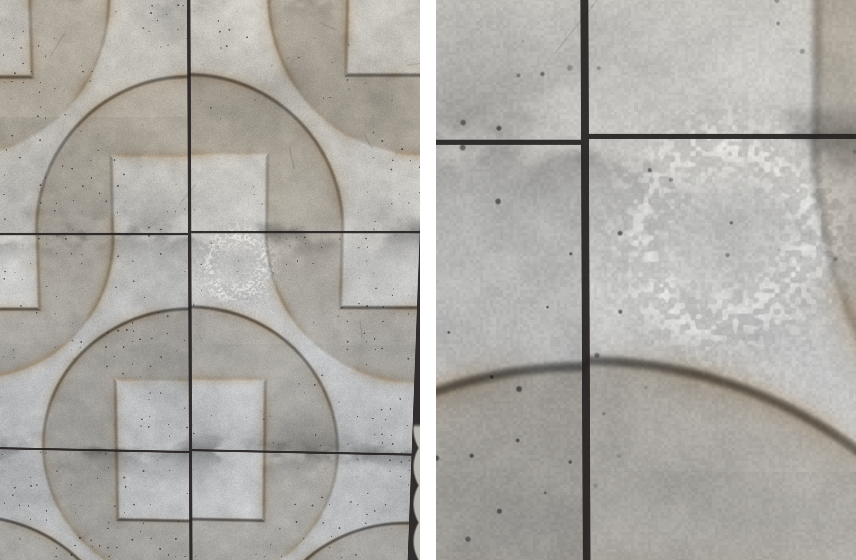
Left, the full canvas; right, a detail of the centre.
Write a Shadertoy shader that draws this pattern.

```glsl
const float DISC_RADIUS = 0.667;
const float SQUARE_SIDE = 0.335;
const float BEVEL = 0.010;

float hash(vec2 p) {
    vec3 q = fract(vec3(p.xyx) * 0.1031);
    q += dot(q, q.yzx + 33.33);
    return fract((q.x + q.y) * q.z);
}

float noise(vec2 p) {
    vec2 i = floor(p), f = fract(p);
    f = f * f * (3.0 - 2.0 * f);
    return mix(mix(hash(i), hash(i + vec2(1, 0)), f.x),
               mix(hash(i + vec2(0, 1)), hash(i + vec2(1, 1)), f.x), f.y);
}

float fbm(vec2 p) {
    float sum = 0.0, amp = 0.5;
    for (int i = 0; i < 5; i++) {
        sum += amp * noise(p);
        p = mat2(1.6, 1.2, -1.2, 1.6) * p + 7.3;
        amp *= 0.5;
    }
    return sum;
}

// Canvas to tile units: x from the central joint, y in rows going down
vec2 tileSpace(vec2 p) {
    float depth = 1.0 - p.y;
    float u = (p.x - 0.337 - 0.004 * depth) / (0.427 - 0.041 * depth);
    depth += 0.0035 * step(0.0, u) - 0.008 * u * smoothstep(0.5, 0.8, depth);
    float s = depth - 0.418;
    return vec2(u, 1.0 + s * (2.454 + 0.295 * s));
}

// Folds both decorated corners of a tile onto the origin
vec2 cornerSpace(vec2 t) {
    vec2 c = vec2(abs(t.x), fract(t.y));
    if (t.y < 2.0) c.y = 1.0 - c.y;
    return c.x + c.y > 1.0 ? 1.0 - c : c;
}

float discDist(vec2 k) { return length(k) - DISC_RADIUS; }
float squareDist(vec2 k) { return max(k.x, k.y) - SQUARE_SIDE; }

// Sunken quarter disc holding a raised square
float relief(vec2 p) {
    vec2 k = cornerSpace(tileSpace(p));
    return smoothstep(-BEVEL, BEVEL, discDist(k))
         + 1.0 - smoothstep(-BEVEL, BEVEL, squareDist(k));
}

vec2 reliefSlope(vec2 p, float e) {
    return vec2(relief(p + vec2(e, 0)) - relief(p - vec2(e, 0)),
                relief(p + vec2(0, e)) - relief(p - vec2(0, e)));
}

float pores(vec2 p, float scale) {
    vec2 id = floor(p * scale);
    vec2 centre = 0.25 + 0.5 * vec2(hash(id + 3.1), hash(id + 8.7));
    float radius = 0.03 + 0.09 * hash(id + 5.5);
    float d = length(fract(p * scale) - centre);
    return step(0.8, hash(id)) * (1.0 - smoothstep(radius * 0.5, radius + 0.05, d));
}

float scratches(vec2 p, float width) {
    float sum = 0.0;
    for (float i = 0.0; i < 9.0; i++) {
        vec2 a = vec2(0.75 * hash(vec2(i, 1.0)), hash(vec2(i, 2.0)));
        vec2 b = (vec2(hash(vec2(i, 3.0)), hash(vec2(i, 4.0))) - 0.5) * 0.1;
        float along = clamp(dot(p - a, b) / dot(b, b), 0.0, 1.0);
        sum += 1.0 - smoothstep(0.0, width, length(p - a - b * along));
    }
    return sum;
}

// Pale worn ring of grains
float scuff(vec2 p, vec2 centre, float radius) {
    float ring = abs(length(p - centre) - radius + 0.03 * (fbm(p * 30.0) - 0.5));
    return exp(-ring * 55.0) * smoothstep(0.4, 0.75, noise(p * 320.0));
}

vec3 concrete(vec2 p, vec2 t, vec2 k) {
    float px = 1.0 / iResolution.y;
    vec2 tile = floor(t);
    bool upperHalf = fract(t.y) < 0.5;
    float shade = hash(tile * 7.0 + (upperHalf ? 2.0 : 5.0));
    float inSquare = 1.0 - smoothstep(-BEVEL, BEVEL, squareDist(k));
    float inDisc = (1.0 - smoothstep(-BEVEL, BEVEL, discDist(k))) * (1.0 - inSquare);

    // Casting tone, warmer above and cooler below
    vec3 tint = mix(vec3(1.015, 1.0, 0.965), vec3(0.99, 1.0, 1.01),
                    smoothstep(0.4, 1.8, t.y));
    float tone = 0.755 - 0.018 * t.y + 0.03 * (hash(tile + 11.0) - 0.5);
    tone += 0.20 * (fbm(p * 6.0 + tile * 4.0) - 0.48);
    tone += 0.10 * (fbm(p * 45.0) - 0.48) + 0.05 * (hash(floor(p * 500.0)) - 0.5);
    vec3 col = tone * tint;
    col *= mix(vec3(1), vec3(0.92, 0.90, 0.87) - 0.07 * shade, inDisc);

    // Damp patches along the joints and rust beside the bevels
    float joint = min(fract(t.y), 1.0 - fract(t.y));
    float damp = exp(-joint * 17.0) * smoothstep(0.42, 0.65, fbm(p * vec2(14, 22)));
    col *= 1.0 - 0.32 * damp;
    float edge = min(abs(discDist(k)), abs(squareDist(k)));
    float rust = exp(-edge * 55.0) * smoothstep(0.3, 0.65, fbm(p * 9.0 + 20.0));
    col *= mix(vec3(1), vec3(0.88, 0.80, 0.69), rust);

    // Pores, scratches and scuffs
    col *= 1.0 - 0.5 * pores(p, 65.0) * smoothstep(0.4, 0.6, fbm(p * 7.0 + 3.0));
    col *= 1.0 - 0.10 * scratches(p, 1.5 * px);
    return col + 0.13 * scuff(p, vec2(0.423, 0.525), 0.05);
}

// Dark gap and rounded stack beyond the right edge
vec3 sideGap(vec2 p) {
    float bulge = 2.0 * fract(p.y * 15.0) - 1.0;
    float inside = smoothstep(0.0, 0.005, p.x - 0.736 - 0.009 * bulge * bulge);
    inside *= 1.0 - smoothstep(0.235, 0.245, p.y);
    return mix(vec3(0.20, 0.18, 0.18), vec3(0.73, 0.72, 0.70), inside);
}

void mainImage(out vec4 fragColor, in vec2 fragCoord) {
    vec2 p = fragCoord / iResolution.y;
    float aa = 2.5 / iResolution.y;
    vec2 t = tileSpace(p);
    vec3 col = concrete(p, t, cornerSpace(t));

    // Light falls from above
    vec2 slope = reliefSlope(p, 0.0015);
    col *= 1.0 - 0.45 * slope.y - 0.38 * length(slope);

    // Joints between tiles
    float row = min(fract(t.y), 1.0 - fract(t.y));
    float joint = max(1.0 - smoothstep(0.005, 0.005 + aa, abs(t.x)),
                      1.0 - smoothstep(0.003, 0.003 + aa, row));
    col = mix(col, vec3(0.15, 0.13, 0.13), 0.92 * joint);
    col = mix(col, sideGap(p), smoothstep(1.0, 1.0 + aa, t.x));
    fragColor = vec4(clamp(col, 0.0, 1.0), 1.0);
}
```
